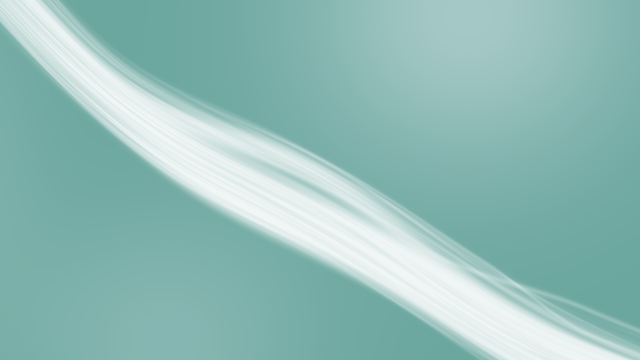
This background is drawn by a Shadertoy shader. Its source:

```glsl
// A silky white ribbon sweeping diagonally across a soft teal backdrop.
// Height below a sine-series centre line gives a lane coordinate; soft bands,
// stretched gradient noise and looped hair-thin strands are layered along it.

const vec3 TEAL_DARK = vec3(0.415, 0.650, 0.620);
const vec3 TEAL_LIGHT = vec3(0.645, 0.785, 0.775);
const vec3 SILK = vec3(0.940, 0.962, 0.960);
const float ASPECT = 16.0 / 9.0;
const float TAU = 6.2831853;
const int STRANDS = 56;
const float LANE_TOP = -0.148;
const float LANE_BOTTOM = 0.122;
const float STRAND_OPACITY = 0.22;
const float STREAK_DEPTH = 0.30;

float hash(float n) {
    return fract(sin(n * 127.1 + 11.7) * 4375.85);
}

vec2 gradientAt(vec2 cell) {
    float angle = TAU * hash(cell.x + cell.y * 57.3);
    return vec2(cos(angle), sin(angle));
}

float gradientNoise(vec2 p) {
    vec2 i = floor(p), f = fract(p);
    vec2 w = f * f * f * (f * (f * 6.0 - 15.0) + 10.0);
    vec2 e = vec2(0.0, 1.0);
    float low = mix(dot(gradientAt(i), f),
                    dot(gradientAt(i + e.yx), f - e.yx), w.x);
    float high = mix(dot(gradientAt(i + e), f - e),
                     dot(gradientAt(i + 1.0), f - 1.0), w.x);
    return mix(low, high, w.y);
}

float bell(float d, float radius) {
    return exp(-d * d / (radius * radius));
}

float glow(vec2 p, vec2 centre, vec2 radius) {
    vec2 d = (p - centre) / radius;
    return exp(-dot(d, d));
}

// Flat-topped stripe with soft sides.
float band(float x, float centre, float halfWidth, float softness) {
    return 1.0 - smoothstep(halfWidth - softness, halfWidth + softness, abs(x - centre));
}

float centreLine(float u) {
    float a = 0.5 * TAU * u;
    return 1.046 - 1.138 * u - 0.103 * sin(a) - 0.034 * (sin(2.0 * a) + sin(3.0 * a));
}

// Layers an opacity over the coverage already gathered.
void cover(inout float coverage, float opacity) {
    coverage += (1.0 - coverage) * clamp(opacity, 0.0, 1.0);
}

vec3 backdrop(vec2 p) {
    float tone = glow(p, vec2(1.30, 0.96), vec2(0.48, 0.45));
    tone += 0.48 * glow(p, vec2(0.46, 0.05), vec2(0.42, 0.38));
    tone += 0.30 * glow(p, vec2(-0.10, 0.55), vec2(0.24, 0.55));
    return mix(TEAL_DARK, TEAL_LIGHT, min(tone, 1.0));
}

float ribbon(float u, float y) {
    float pinch = 1.0 - 0.12 * bell(u - 0.17, 0.10);
    float lane = (centreLine(u) - y) / pinch;
    float split = bell(u - 0.46, 0.20);
    float body = mix(0.62, 0.92, smoothstep(0.05, 0.25, u));

    // Fine lengthwise streaks, slowly drifting across the lanes.
    float drift = lane + 0.015 * sin(u * 7.0);
    float streak = gradientNoise(vec2(drift * 65.0, u * 4.0))
                 + 0.6 * gradientNoise(vec2(drift * 170.0 + 9.0, u * 6.0));
    float shade = 1.0 + STREAK_DEPTH * streak * mix(2.2, 1.0, smoothstep(0.1, 0.35, u));

    // Outer veil, main body and the upper fold that parts from it.
    float coverage = 0.0;
    cover(coverage, 0.24 * shade * band(lane, -0.015, 0.125, 0.035));
    cover(coverage, body * shade * band(lane, 0.008 + 0.036 * split, 0.082, 0.030));
    float foldLane = -0.045 - 0.060 * split;
    cover(coverage, 0.80 * body * shade * band(lane, foldLane, 0.030, 0.024));

    // Scattered strands that weave between lanes.
    for (int i = 0; i < STRANDS; i++) {
        float id = float(i);
        float home = mix(LANE_TOP, LANE_BOTTOM, (id + hash(id)) / float(STRANDS));
        float sway = 0.014 * sin(u * mix(3.0, 9.0, hash(id + 70.0)) + TAU * hash(id + 140.0));
        float width = mix(0.0025, 0.009, hash(id + 210.0));
        float fade = 0.55 + 0.45 * sin(u * 8.0 + TAU * hash(id + 280.0));
        cover(coverage, STRAND_OPACITY * fade * bell(lane - home - sway, width));
    }

    // Two bright edge strands crossing near the lower right.
    float rimLane = mix(-0.151, -0.105, smoothstep(0.76, 0.92, u));
    float crossLane = mix(-0.060, -0.172, smoothstep(0.60, 0.92, u));
    cover(coverage, 0.30 * smoothstep(0.25, 0.45, u) * bell(lane - rimLane, 0.005));
    cover(coverage, 0.32 * smoothstep(0.60, 0.70, u) * bell(lane - crossLane, 0.008));
    return coverage;
}

void mainImage(out vec4 fragColor, in vec2 fragCoord) {
    vec2 uv = fragCoord / iResolution.xy;
    vec3 color = backdrop(vec2(uv.x * ASPECT, uv.y));
    fragColor = vec4(mix(color, SILK, ribbon(uv.x, uv.y)), 1.0);
}
```
